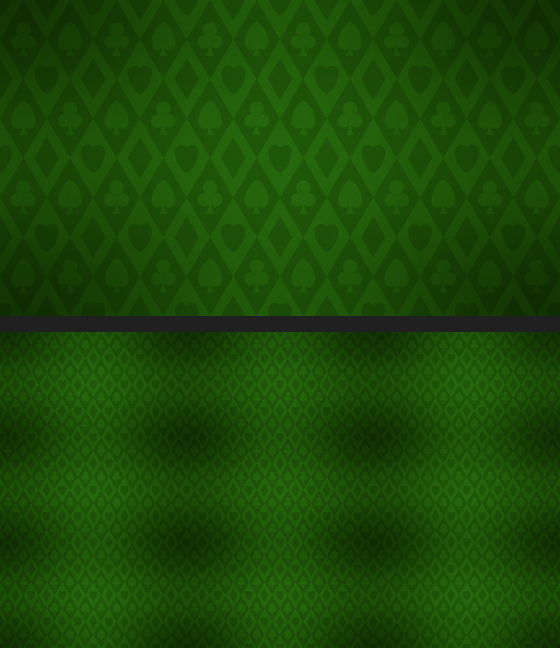
Top, the tile; bottom, the same tile 3 across and 3 down.
A Shadertoy shader for this pattern:

```glsl
// Green card-table cloth: a harlequin lattice of card suits under a soft vignette.
#define COLUMNS 12.0
#define ROWS 4.0
#define LIGHT vec3(0.145, 0.405, 0.047)
#define DARK vec3(0.121, 0.340, 0.035)
#define INSET 0.53
#define SHADE_X 0.22
#define SHADE_Y 0.12
#define SHADE_CORNER 0.15
#define GRAIN 0.035
#define MOTTLE 0.03

float hash(vec2 p) {
    vec3 q = fract(p.xyx * vec3(0.1031, 0.1030, 0.0973));
    q += dot(q, q.yzx + 33.33);
    return fract((q.x + q.y) * q.z);
}

// Value noise that wraps after "period" cells
float wrapNoise(vec2 uv, vec2 period) {
    vec2 p = uv * period, i = floor(p), f = fract(p);
    f = f * f * (3.0 - 2.0 * f);
    vec2 a = mod(i, period), b = mod(i + 1.0, period);
    return mix(mix(hash(a), hash(vec2(b.x, a.y)), f.x),
               mix(hash(vec2(a.x, b.y)), hash(b), f.x), f.y);
}

// Suits: one unit is half a cell width
float heart(vec2 p) {
    p = vec2(abs(p.x), p.y - 0.28);
    return p.y > 0.0 ? length(p - vec2(0.23, 0.0)) - 0.28
                     : length(p + vec2(0.611, 0.0)) - 1.121;
}

float stem(vec2 p) {
    float flare = clamp((-p.y - 0.3) / 0.4, 0.0, 1.0);
    float side = abs(p.x) - 0.05 - 0.13 * flare * flare;
    return max(side, abs(p.y + 0.3) - 0.4);
}

float spade(vec2 p) {
    return min(heart(vec2(p.x, 0.12 - p.y)), stem(p));
}

float club(vec2 p) {
    float top = length(p - vec2(0.0, 0.42)) - 0.31;
    float sides = length(vec2(abs(p.x) - 0.25, p.y + 0.1)) - 0.28;
    return min(min(top, sides), stem(p));
}

void mainImage(out vec4 fragColor, in vec2 fragCoord) {
    vec2 uv = fragCoord / iResolution.xy;
    float pixel = 2.0 * COLUMNS / iResolution.x;
    float aspect = iResolution.y * COLUMNS / (iResolution.x * ROWS);

    // Light rhombi sit on even lattice points, dark ones on odd points
    vec2 p = (uv - 0.5) * 2.0 * vec2(COLUMNS, ROWS);
    vec2 id = floor(p / 2.0 + 0.5);
    vec2 local = p - 2.0 * id;
    float slope = length(vec2(1.0, 1.0 / aspect));
    float rhombus = abs(local.x) + abs(local.y);
    float cell = (rhombus - 1.0) / slope;

    // Suits alternate like a checkerboard within each kind of rhombus
    float suit;
    if (cell < 0.0) {
        bool even = mod(id.x + id.y, 2.0) < 0.5;
        suit = even ? heart(local * vec2(1.0, aspect)) : (rhombus - INSET) / slope;
    } else {
        id = floor(p / 2.0);
        vec2 q = (p - 2.0 * id - 1.0) * vec2(1.0, aspect);
        suit = mod(id.x + id.y, 2.0) < 0.5 ? spade(q) : club(q);
    }
    vec2 cover = clamp(0.5 - vec2(cell, suit) / pixel, 0.0, 1.0);
    vec3 color = mix(DARK, LIGHT, abs(cover.x - cover.y));

    // Periodic vignette and faint cloth wear
    vec2 edge = 0.5 + 0.5 * cos(6.28319 * uv);
    float shade = 1.0 - SHADE_X * edge.x - SHADE_Y * edge.y - SHADE_CORNER * edge.x * edge.y;
    shade *= 1.0 + GRAIN * (wrapNoise(uv, vec2(256.0, 144.0)) - 0.5)
                 + MOTTLE * (wrapNoise(uv, vec2(48.0, 27.0)) - 0.5);
    fragColor = vec4(color * pow(vec3(shade), vec3(1.0, 1.0, 2.2)), 1.0);
}
```
